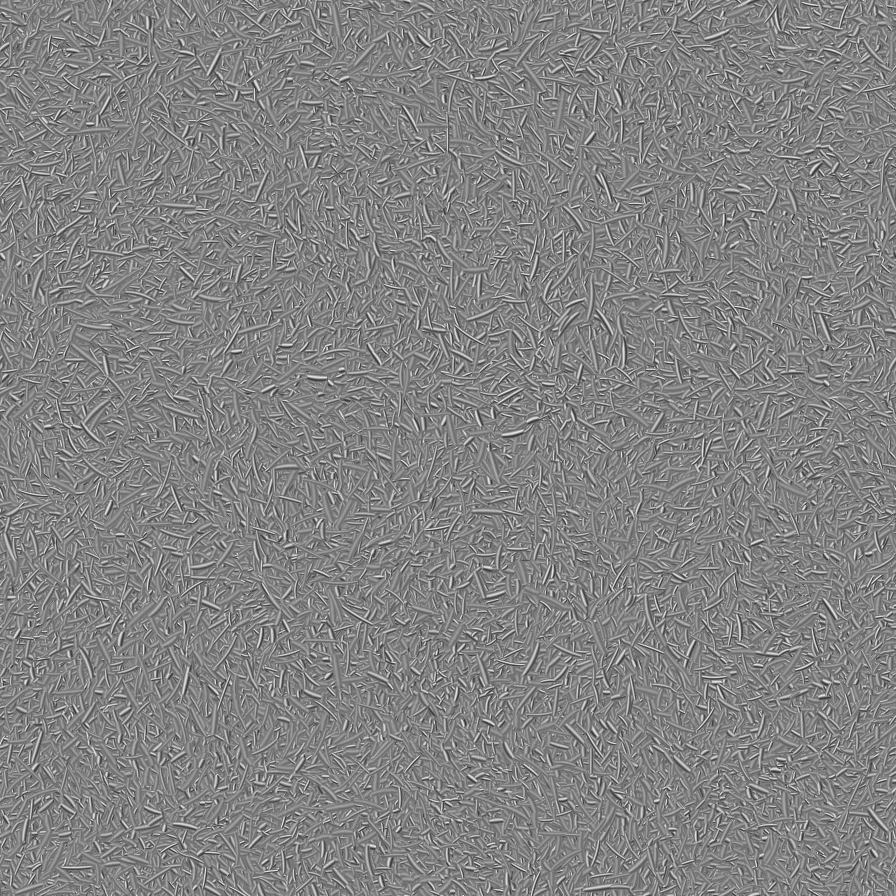
A three.js fragment shader for this texture map:

```glsl
// Relief map of matted dry fibres in neutral grey.
// Layers of wrapped grids scatter short curved blades, each with a lit edge
// and a shaded edge, over fine grit; slow noise steers direction and length.
varying vec2 vUv;

const float TAU = 6.28319;
const float BASE_GREY = 0.507;
const float GRIT_CELLS = 340.0;
const float GRIT_CONTRAST = 0.30;
const float PATCH_CELLS = 8.0;
const int LAYERS = 7;
const int FIBRES_PER_CELL = 3;
const float FINE_GRID = 68.0;      // cells across for the shortest fibres
const float COARSE_GRID = 18.0;    // cells across for the longest fibres
const float MIN_HALF_WIDTH = 0.0015;
const float MAX_HALF_WIDTH = 0.0031;
const float MIN_RELIEF = 0.10;
const float MAX_RELIEF = 0.42;
const float MAX_BEND = 0.16;
const float ANGLE_SPREAD = 2.3;    // radians around the patch direction
const float COVER = 0.92;
const vec2 LIGHT = vec2(-0.4, 0.9);

float hash(vec2 p) {
  return fract(sin(dot(p, vec2(127.1, 311.7))) * 43758.5453);
}

vec4 hash4(vec2 p) {
  float s = dot(p, vec2(127.1, 311.7));
  return fract(sin(vec4(s, s + 17.3, s + 41.9, s + 73.7))
             * vec4(43758.5, 22578.1, 19642.3, 35791.7));
}

// Value noise that wraps after the given number of cells.
float wrapNoise(vec2 uv, float cells, float seed) {
  vec2 p = uv * cells;
  vec2 i = floor(p);
  vec2 f = fract(p);
  f = f * f * (3.0 - 2.0 * f);
  vec2 lo = mod(i, cells) + seed;
  vec2 hi = mod(i + 1.0, cells) + seed;
  return mix(mix(hash(lo), hash(vec2(hi.x, lo.y)), f.x),
             mix(hash(vec2(lo.x, hi.y)), hash(hi), f.x), f.y);
}

float bump(float x, float center, float width) {
  float t = (x - center) / width;
  return exp(-t * t);
}

// Cross section: lit ridge, shaded side and a faint outer groove.
float reliefProfile(float v) {
  return bump(v, 0.35, 0.5) - 0.75 * bump(v, -0.75, 0.5)
       - 0.3 * bump(v, 1.4, 0.4);
}

// Lays one fibre over the grey value; offset is measured from its centre.
float layFibre(float grey, vec2 offset, float angle, float halfLength, vec4 look) {
  vec2 along = vec2(cos(angle), sin(angle));
  vec2 normal = vec2(-along.y, along.x);
  float x = dot(offset, along);
  float t = abs(x) / halfLength;
  if (t > 1.0) return grey;

  float bend = (look.z * 2.0 - 1.0) * MAX_BEND;
  float y = dot(offset, normal) - bend * x * x / halfLength;
  float width = mix(MIN_HALF_WIDTH, MAX_HALF_WIDTH, look.x * look.x);
  width *= 1.0 - 0.35 * t * t;
  float v = y / width;
  if (abs(v) > 2.0) return grey;

  v *= dot(normal, LIGHT) < 0.0 ? -1.0 : 1.0;
  float relief = mix(MIN_RELIEF, MAX_RELIEF, look.y * look.y);
  float alpha = COVER * (1.0 - smoothstep(1.1, 2.0, abs(v)))
              * (1.0 - smoothstep(0.75, 1.0, t));
  return mix(grey, BASE_GREY + relief * reliefProfile(v), alpha);
}

float layLayer(float grey, vec2 uv, float grid, float seed) {
  vec2 home = floor(uv * grid);
  for (int j = -1; j <= 1; j++) {
    for (int i = -1; i <= 1; i++) {
      vec2 cell = home + vec2(float(i), float(j));
      vec2 id = mod(cell, grid);
      vec2 patchUv = (id + 0.5) / grid;
      float flow = TAU * wrapNoise(patchUv, PATCH_CELLS, 5.0);
      float growth = mix(0.6, 1.0, wrapNoise(patchUv, PATCH_CELLS, 31.0));

      for (int k = 0; k < FIBRES_PER_CELL; k++) {
        vec2 key = id + vec2(seed, float(k) * 91.0);
        vec4 place = hash4(key);
        vec2 offset = uv - (cell + place.xy) / grid;
        float halfLength = growth * mix(0.3, 0.85, place.w * place.w) / grid;
        float reach = halfLength * 1.05 + 2.0 * MAX_HALF_WIDTH;
        if (dot(offset, offset) < reach * reach) {
          float angle = flow + (place.z - 0.5) * ANGLE_SPREAD;
          grey = layFibre(grey, offset, angle, halfLength, hash4(key + 57.0));
        }
      }
    }
  }
  return grey;
}

void main() {
  // Fine grit fills the gaps between fibres.
  float grey = BASE_GREY + GRIT_CONTRAST * (wrapNoise(vUv, GRIT_CELLS, 3.0) - 0.5);

  // Short and long fibres alternate through the stack.
  for (int n = 0; n < LAYERS; n++) {
    float order = float(n);
    float grid = floor(mix(FINE_GRID, COARSE_GRID, fract(order * 0.618)));
    grey = layLayer(grey, vUv, grid, order * 137.0 + 11.0);
  }
  gl_FragColor = vec4(vec3(clamp(grey, 0.0, 1.0)), 1.0);
}
```
